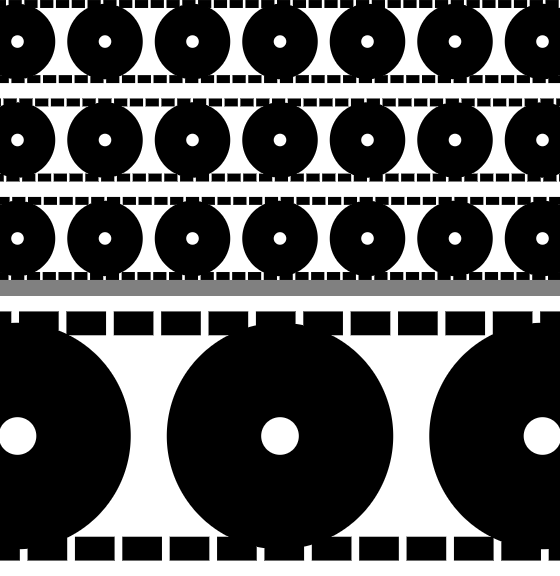
Top, the full canvas; bottom, a detail of the centre.
Reproduce this pattern procedurally as a Shadertoy shader.

```glsl
const vec3 INK = vec3(0.0);
const vec3 PAPER = vec3(1.0);

// Lengths are fractions of the canvas height
const float ROW_PITCH = 0.3516;
const float DISC_PITCH = 0.3125;
const float DISC_RADIUS = 0.1348;
const float HOLE_RADIUS = 0.0224;
const float DASH_PITCH = 0.0564;
const float STRIP_OFFSET = 0.1341;
const vec2 DASH_HALF_SIZE = vec2(0.0236, 0.0142);

// Dash shift of the upper and lower strip, rows from top to bottom
const vec2 DASH_PHASES[3] = vec2[3](
    vec2(0.23, 0.41), vec2(0.91, 0.09), vec2(0.46, 0.39));

float repeatCentered(float x, float pitch) {
    return (fract(x / pitch + 0.5) - 0.5) * pitch;
}

float boxDistance(vec2 p, vec2 halfSize) {
    vec2 d = abs(p) - halfSize;
    return length(max(d, 0.0)) + min(max(d.x, d.y), 0.0);
}

float ringDistance(vec2 p, float outer, float inner) {
    float r = length(p);
    return max(r - outer, inner - r);
}

float dashDistance(vec2 p, float pitch, float phase, vec2 halfSize) {
    float x = repeatCentered(p.x - phase * pitch, pitch);
    return boxDistance(vec2(x, p.y), halfSize);
}

float rowDistance(vec2 p, vec2 phases) {
    vec2 discCell = vec2(repeatCentered(p.x, DISC_PITCH), p.y);
    float disc = ringDistance(discCell, DISC_RADIUS, HOLE_RADIUS);

    // Dashed strips along both edges of the row
    vec2 offset = vec2(0.0, STRIP_OFFSET);
    float upper = dashDistance(p - offset, DASH_PITCH, phases.x, DASH_HALF_SIZE);
    float lower = dashDistance(p + offset, DASH_PITCH, phases.y, DASH_HALF_SIZE);
    return min(disc, min(upper, lower));
}

float coverage(float distance, float pixel) {
    return clamp(0.5 - distance / pixel, 0.0, 1.0);
}

void mainImage(out vec4 fragColor, in vec2 fragCoord) {
    vec2 p = (fragCoord - 0.5 * iResolution.xy) / iResolution.y;
    float row = clamp(floor(p.y / ROW_PITCH + 0.5), -1.0, 1.0);
    vec2 rowPoint = vec2(p.x, p.y - row * ROW_PITCH);

    float shape = rowDistance(rowPoint, DASH_PHASES[1 - int(row)]);
    float ink = coverage(shape, 1.0 / iResolution.y);
    fragColor = vec4(mix(PAPER, INK, ink), 1.0);
}
```
